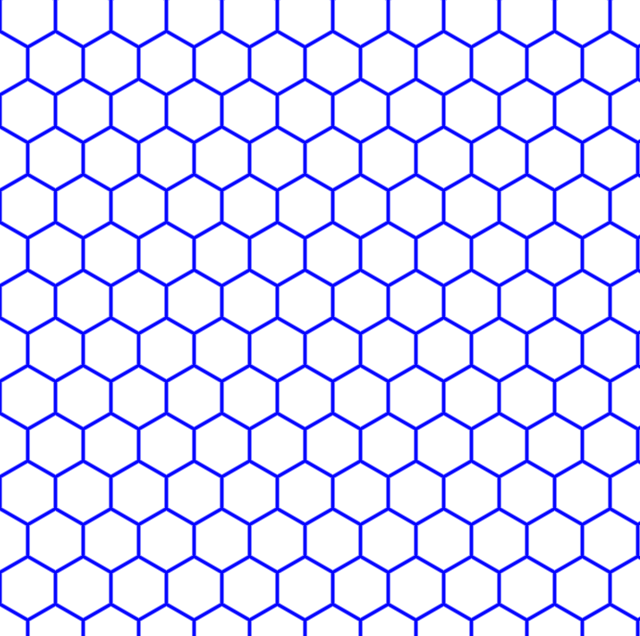
Write a WebGL 1 fragment shader that draws this pattern.

```glsl
precision highp float;

// Honeycomb of thin blue outlines on white: pointy-top hexagons in staggered rows.
// Each point is folded into its nearest hexagon, and the distance to that
// hexagon's border is turned into a soft-edged line.

uniform vec2 u_resolution;

const float ROW_STEP = 0.8660254;            // row spacing for hexagons of width 1
const vec2 REPEATS = vec2(11.54, 13.32);     // hexagons across, rows up
const float LINE_WIDTH = 0.065;              // in hexagon widths
const float MIN_SOFTNESS = 0.021;            // half of the edge ramp
const vec3 PAPER = vec3(1.0);
const vec3 INK = vec3(0.015, 0.015, 1.0);

// Offset from the nearest centre of a rectangular lattice
vec2 latticeOffset(vec2 p, vec2 cell) {
  return p - cell * floor(p / cell + 0.5);
}

// Offset from the nearest hexagon centre: two interleaved lattices
vec2 hexOffset(vec2 p) {
  vec2 cell = vec2(1.0, 2.0 * ROW_STEP);
  vec2 a = latticeOffset(p, cell);
  vec2 b = latticeOffset(p - 0.5 * cell, cell);
  return dot(a, a) < dot(b, b) ? a : b;
}

// Distance from a point inside a hexagon of width 1 to its border
float hexBorderDistance(vec2 offset) {
  vec2 q = abs(offset);
  return 0.5 - max(q.x, dot(q, vec2(0.5, ROW_STEP)));
}

// Coverage of a line centred on distance zero
float lineCoverage(float dist, float width, float softness) {
  float halfWidth = 0.5 * width;
  return 1.0 - smoothstep(halfWidth - softness, halfWidth + softness, dist);
}

void main() {
  vec2 uv = gl_FragCoord.xy / u_resolution;
  vec2 p = uv * REPEATS * vec2(1.0, ROW_STEP);

  float pixel = REPEATS.x / u_resolution.x;
  float softness = max(MIN_SOFTNESS, 0.75 * pixel);
  float border = hexBorderDistance(hexOffset(p));
  float ink = lineCoverage(border, LINE_WIDTH, softness);

  gl_FragColor = vec4(mix(PAPER, INK, ink), 1.0);
}
```
